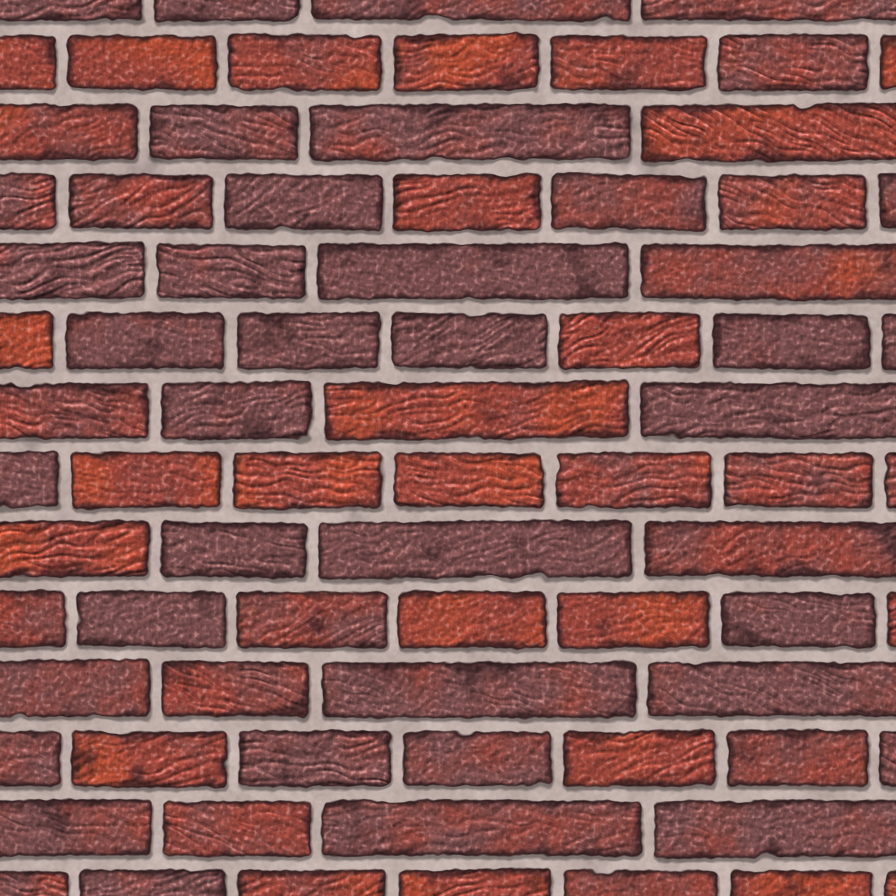
Give the GLSL for this texture, as a three.js fragment shader.

```glsl
// Weathered brick wall: courses of short bricks alternate with courses of long ones.
// Each brick is a rounded box between jittered joints, roughened by gradient noise;
// a height field of grain and creases is lit from the upper left.
varying vec2 vUv;

const float COURSE = 0.0777;      // course height, joint included
const float TOP_JOINT = 0.969;    // height of the uppermost full bed joint
const float SHORT_BRICK = 0.1806; // short brick length, joint included
const vec2 JOINT_HALF = vec2(0.0060, 0.0072);
const float EDGE = 0.0013;        // edge softness

const vec3 PLUM = vec3(0.47, 0.30, 0.30);
const vec3 RED = vec3(0.59, 0.27, 0.23);
const vec3 ORANGE = vec3(0.70, 0.30, 0.20);
const vec3 CHAR = vec3(0.20, 0.12, 0.13);
const vec3 DUST = vec3(0.66, 0.49, 0.48);
const vec3 MORTAR_LIGHT = vec3(0.82, 0.75, 0.73);
const vec3 MORTAR_DARK = vec3(0.58, 0.51, 0.49);

vec2 hash2(vec2 p) {
  vec3 q = fract(p.xyx * vec3(0.1031, 0.1030, 0.0973));
  q += dot(q, q.yzx + 33.33);
  return fract((q.xx + q.yz) * q.zy);
}

float corner(vec2 cell, vec2 f, vec2 o) {
  return dot(hash2(cell + o) * 2.0 - 1.0, f - o);
}

float noise(vec2 p) {
  vec2 i = floor(p), f = p - i;
  vec2 w = f * f * f * (f * (f * 6.0 - 15.0) + 10.0);
  return mix(mix(corner(i, f, vec2(0.0)), corner(i, f, vec2(1.0, 0.0)), w.x),
             mix(corner(i, f, vec2(0.0, 1.0)), corner(i, f, vec2(1.0)), w.x), w.y);
}

float fbm(vec2 p) {
  float sum = 0.0, amp = 0.6;
  for (int i = 0; i < 4; i++) {
    sum += amp * noise(p);
    p = mat2(1.6, 1.2, -1.2, 1.6) * p + 7.3;
    amp *= 0.55;
  }
  return sum;
}

float roundBox(vec2 p, vec2 halfSize, float r) {
  vec2 q = abs(p) - halfSize + r;
  return length(max(q, 0.0)) + min(max(q.x, q.y), 0.0) - r;
}

// Upright joint k of a course; long courses hold one short brick at k = 0
float jointX(float k, float row) {
  bool isLong = mod(row, 2.0) < 0.5;
  float steps = isLong ? (k > 0.5 ? 2.0 * k - 1.0 : 2.0 * k) : k;
  float jitter = 0.012 * (hash2(vec2(k + 20.0, row + 5.0)).x - 0.5);
  return (isLong ? 0.169 : 0.073) + steps * SHORT_BRICK + 0.001 * (row - 6.0) + jitter;
}

// Signed distance to the nearest brick, then its column and row
vec3 nearestBrick(vec2 p) {
  float row = floor((TOP_JOINT - p.y) / COURSE) + 1.0;
  float midY = TOP_JOINT - (row - 0.5) * COURSE;
  vec3 best = vec3(1.0, 0.0, row);
  for (int i = -1; i < 6; i++) {
    float k = float(i), left = jointX(k, row), right = jointX(k + 1.0, row);
    vec2 rnd = hash2(vec2(k + 41.0, row + 17.0));
    vec2 q = p - vec2(0.5 * (left + right), midY);
    q.y += q.x * (rnd.x - 0.5) * 0.022;
    vec2 halfSize = 0.5 * vec2(right - left, COURSE) - JOINT_HALF - 0.0015 * rnd.yx;
    float d = roundBox(q, halfSize, 0.006);
    if (d < best.x) best = vec3(d, k, row);
  }
  return best;
}

// Slow waver of the courses plus ragged brick edges
vec2 roughen(vec2 p) {
  p.y += 0.003 * noise(p * vec2(4.0, 6.0) + 3.0);
  p += 0.0030 * vec2(noise(p * 34.0), noise(p * 34.0 + 51.0));
  return p + 0.0022 * vec2(noise(p * 110.0 + 9.0), noise(p * 110.0 + 77.0));
}

// Grain plus long folds running at the given slope
float brickHeight(vec2 p, float slope, float folding) {
  vec2 q = vec2(p.x, p.y + slope * p.x);
  q += 0.012 * vec2(noise(p * 27.0), noise(p * 27.0 + 13.0));
  float fold = abs(noise(q * vec2(20.0, 85.0)));
  return 0.55 * fbm(p * 105.0) + folding * min(fold * 2.2, 0.6);
}

vec3 brickColor(vec2 p, float d, vec2 id) {
  vec2 rnd = hash2(id + 63.0), rnd2 = hash2(id + 91.0);
  vec2 s = p + rnd * 7.0;
  float slope = (rnd2.x - 0.5) * 0.9, folding = mix(0.15, 0.9, rnd2.y);
  float h = brickHeight(s, slope, folding);
  float lit = h - brickHeight(s + vec2(-0.0018, 0.0028), slope, folding);
  float patches = fbm(s * 13.0), grain = noise(s * 190.0);
  vec3 col = mix(PLUM, RED, smoothstep(0.15, 0.85, rnd.x + patches));
  col = mix(col, ORANGE, 0.7 * smoothstep(0.75, 1.15, rnd.x + 1.2 * noise(s * 9.0)));
  col = mix(col, DUST, 0.45 * smoothstep(0.05, 0.45, grain + 0.4 * lit));
  // Burnt blotches and dark rims
  float rim = smoothstep(-0.012, 0.0, d);
  float burn = smoothstep(0.15, 0.6, fbm(s * 22.0 + 4.0) + 0.45 * rim + 0.15 * rnd.y);
  col = mix(col, CHAR, 0.7 * burn);
  col *= 1.0 + clamp(0.95 * lit, -0.55, 0.45) + 0.25 * grain;
  return mix(col, CHAR * 0.8, 0.75 * smoothstep(-0.0045, 0.0, d));
}

vec3 mortarColor(vec2 p, float shade) {
  float tone = 0.72 + 0.6 * fbm(p * 18.0) + 0.35 * fbm(p * 130.0);
  vec3 col = mix(MORTAR_DARK, MORTAR_LIGHT, clamp(tone, 0.0, 1.1));
  col *= 1.0 - 0.4 * smoothstep(0.2, 0.6, fbm(p * 9.0 + 31.0));
  return col * (1.0 - 0.35 * shade);
}

void main() {
  vec2 p = roughen(vUv);
  vec3 brick = nearestBrick(p);
  float chip = 0.005 * smoothstep(0.2, 0.55, noise(vUv * 24.0 + 19.0));
  float d = brick.x + chip;
  float above = nearestBrick(p + vec2(-0.001, 0.0035)).x + chip;
  float shade = 1.0 - smoothstep(-0.001, 0.003, min(above, d + 0.001));
  vec3 col = mix(brickColor(vUv, d, brick.yz), mortarColor(vUv, shade), smoothstep(-EDGE, EDGE, d));
  gl_FragColor = vec4(col, 1.0);
}
```
